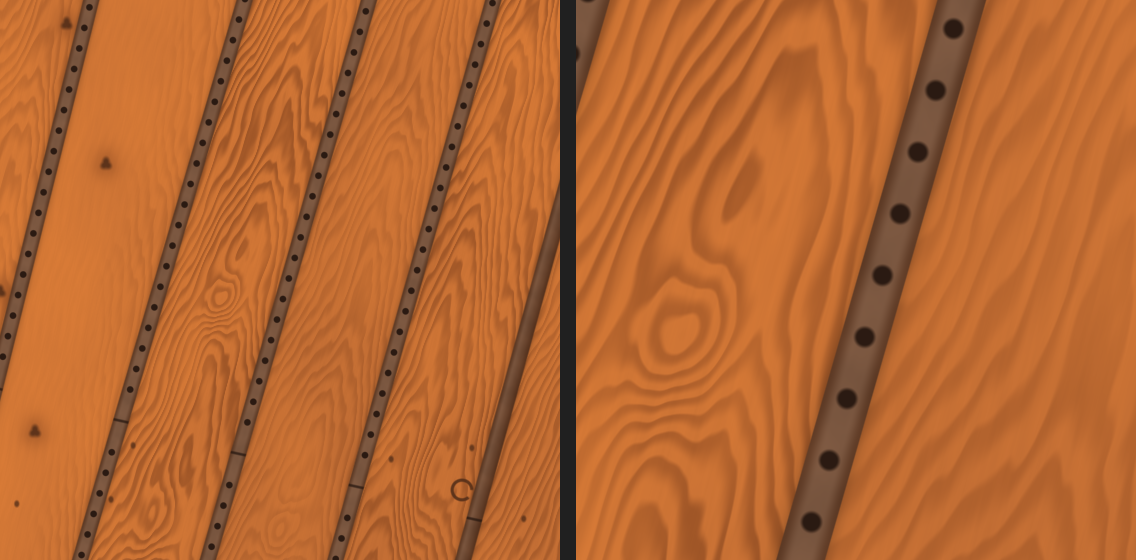
Left, the full canvas; right, a detail of the centre.
Write a Shadertoy shader that draws this texture.

```glsl
const vec3 HONEY = vec3(0.84, 0.475, 0.21);
const vec3 AMBER = vec3(0.73, 0.41, 0.20);
const vec3 LATEWOOD = vec3(0.60, 0.32, 0.145);
const vec3 STRIP = vec3(0.48, 0.34, 0.25);
const vec3 UMBER = vec3(0.31, 0.17, 0.09);
const vec3 HOLE = vec3(0.15, 0.09, 0.06);

const float STRIP_HALF = 0.0145;
const float HOLE_STEP = 0.0367;
const float HOLE_RADIUS = 0.0064;
const float JOINT_GAP = 0.056;
const float RING_DENSITY = 68.0;
const float RING_TAPER = 15.0;
const float KNOT_STEP = 0.478;
const float PIN_CELL = 0.15;
const vec2 HOOK = vec2(0.825, 0.125);
const float HOOK_RADIUS = 0.0175;

// Grain contrast of each board, left to right
const float GRAIN[6] = float[6](0.40, 0.30, 0.85, 0.45, 0.80, 0.65);
// Swirls: board, height, half width, half length
const vec4 SWIRLS[4] = vec4[4](
    vec4(2.0, 0.464, 0.040, 0.055), vec4(2.0, 0.07, 0.055, 0.10),
    vec4(3.0, 0.055, 0.045, 0.07), vec4(4.0, 0.15, 0.050, 0.12));

float hash(vec2 p) {
    return fract(sin(dot(p, vec2(127.1, 311.7))) * 43758.5);
}

float layeredSines(vec2 p) {
    float sum = 0.0, gain = 0.5;
    for (int k = 0; k < 5; k++) {
        sum += gain * sin(p.x + 1.7 * sin(p.y)) * cos(p.y + 0.6 * sin(p.x));
        p = mat2(1.5, 0.9, -0.9, 1.5) * p + 2.3;
        gain *= 0.55;
    }
    return sum;
}

float cover(float dist) {
    float px = 1.0 / iResolution.y;
    return 1.0 - smoothstep(-px, px, dist);
}

// Horizontal place of the centre of strip i at height y
float seam(float i, float y) {
    float top = 0.215 + 0.222 * i - (i < 0.5 ? 0.052 : 0.0);
    return mix(-0.085 + 0.228 * i, top, y);
}

// Growth rings: tapered arches, bent around swirls
float ringField(float a, float y, float board) {
    float pith = 0.05 * sin(board * 2.4 + 2.0);
    float bend = layeredSines(vec2(a * 22.0, y * 7.0) + board * 5.1);
    float field = RING_DENSITY * length(vec2(a - pith, 0.02)) + RING_TAPER * y + 1.8 * bend;
    for (int k = 0; k < 4; k++) {
        vec4 s = SWIRLS[k];
        vec2 d = vec2(a - 0.004, y - s.y) / s.zw;
        if (s.x == board) field += 5.0 * exp(-1.4 * dot(d, d));
    }
    return field;
}

vec3 wood(vec2 p, float board) {
    float left = seam(board - 1.0, p.y), width = seam(board, p.y) - left;
    float u = (p.x - left) / width, a = (u - 0.5) * 0.225;
    float patches = layeredSines(vec2(u * 3.0, p.y * 6.0) + board * 3.7);

    float tone = 0.12 + 0.45 * (1.0 - p.y) * smoothstep(0.0, 0.6, p.x) + 0.3 * patches;
    vec3 col = mix(HONEY, AMBER, clamp(tone + 0.12 * float(board == 3.0), 0.0, 1.0));

    float field = ringField(a, p.y, board), s = fract(field);
    float ring = smoothstep(0.2, 0.75, s) * (1.0 - smoothstep(0.82, 1.0, s));
    ring = mix(ring, 0.4, smoothstep(0.4, 1.0, fwidth(field)));
    float strength = GRAIN[int(board)] * clamp(0.8 + 0.7 * patches, 0.15, 1.0);
    if (board == 1.0) strength *= smoothstep(0.45, 0.9, u);
    col = mix(col, LATEWOOD, ring * strength);
    col *= 1.0 + 0.02 * layeredSines(vec2(a * 420.0, p.y * 30.0));

    // Dark knots in the two left boards
    if (board < 1.5) {
        float y0 = 0.229 + 0.25 * (1.0 - board);
        float ky = y0 + KNOT_STEP * round((p.y - y0) / KNOT_STEP);
        float kx = mix(seam(board - 1.0, ky), seam(board, ky), 0.85 - 0.47 * board);
        vec2 q = p - vec2(kx, ky);
        float r = length(q * vec2(1.0, 0.85)) + 0.0015 * sin(3.0 * atan(q.y, q.x));
        col = mix(col, LATEWOOD, 0.6 * exp(-r * r * 1800.0));
        col = mix(col, UMBER, 0.85 * (1.0 - smoothstep(0.004, 0.013, r)));
    }

    // Pin knots scattered over the lower part
    vec2 cell = floor(p / PIN_CELL);
    vec2 spot = (cell + 0.2 + 0.6 * vec2(hash(cell), hash(cell + 7.3))) * PIN_CELL;
    float present = step(0.5, hash(cell + 3.1)) * step(spot.y, 0.33);
    float pin = 1.0 - smoothstep(0.002, 0.0065, length((p - spot) * vec2(1.0, 0.75)));
    return mix(col, UMBER, 0.75 * present * pin);
}

// Recessed strip with a joint and, on all but the last, a row of holes
vec3 strip(vec2 p, float i) {
    float across = (p.x - seam(i, p.y)) / STRIP_HALF;
    vec3 col = mix(STRIP, UMBER, 0.65 * smoothstep(0.35, 1.0, abs(across)));
    if (i > 3.5) col = mix(col, UMBER, 0.45 * smoothstep(0.5, -0.6, -across) + 0.1);
    col *= 1.0 + 0.07 * layeredSines(p * 45.0);

    float jointY = 0.307 - 0.0586 * i, along = p.y - jointY;
    col = mix(col, HOLE, 0.75 * cover(abs(along + 0.003 * across) - 0.0022));
    float k = max(round((abs(along) - JOINT_GAP) / HOLE_STEP), 0.0);
    float holeY = jointY + sign(along) * (JOINT_GAP + k * HOLE_STEP);
    float r = length(p - vec2(seam(i, holeY), holeY));
    float hole = 1.0 - smoothstep(HOLE_RADIUS - 0.002, HOLE_RADIUS + 0.001, r);
    return i > 3.5 ? col : mix(col, HOLE, 0.95 * hole);
}

void mainImage(out vec4 fragColor, in vec2 fragCoord) {
    vec2 p = fragCoord / iResolution.xy;
    float board = 0.0, nearest = 0.0, gap = 9.0;
    for (int k = 0; k < 5; k++) {
        float d = p.x - seam(float(k), p.y);
        board += step(0.0, d);
        if (abs(d) < gap) { gap = abs(d); nearest = float(k); }
    }

    vec3 col = wood(p, board);
    col *= 1.0 - 0.18 * exp(-max(gap - STRIP_HALF, 0.0) * 220.0);
    col = mix(col, strip(p, nearest), cover(gap - STRIP_HALF));

    // Open metal hook
    vec2 q = p - HOOK;
    float opening = smoothstep(0.86, 0.96, dot(normalize(q + 1e-5), vec2(0.91, -0.41)));
    float hook = cover(abs(length(q) - HOOK_RADIUS) - 0.0028) * (1.0 - opening);
    col = mix(col, UMBER, 0.85 * hook);

    fragColor = vec4(col, 1.0);
}
```
